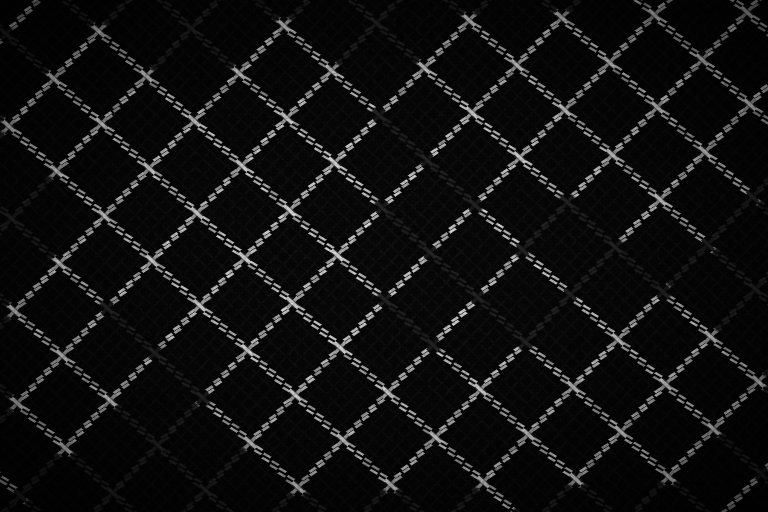
Write a Shadertoy shader that draws this pattern.

```glsl
// A tilted lattice of pale stitched threads on black woven cloth.
// Canvas space is mapped to lattice cells; paired slanted stitches repeat along
// each thread, crosses sit on the knots, and worn spans of thread fade away.

const vec2 KNOT = vec2(0.752, 0.414);         // one knot, in canvas heights
const vec2 STEP_DOWN = vec2(0.0932, -0.0875); // cell edge, falling threads
const vec2 STEP_UP = vec2(-0.0877, -0.0928);  // cell edge, rising threads
const float CELL = 0.128;                     // mean edge length
const float STITCHES = 6.0;                   // stitch slots per cell
const float SLANT = 0.22;                     // stitch tilt against its thread
const vec2 FALL_SIZE = vec2(0.060, 0.018);    // half size of falling stitches
const vec2 RISE_SIZE = vec2(0.056, 0.021);    // half size of rising stitches
const float FALL_GAP = 0.034;                 // half spacing of a stitch pair
const float RISE_GAP = 0.025;
const vec2 CROSS_SIZE = vec2(0.118, 0.026);
const float WORN_LEVEL = 0.17;
const float THREAD_GRAY = 0.84;
const float CLOTH_GRAY = 0.019;
const float MESH_GRAY = 0.042;
const float WEAVE_COUNT = 14.0;
const int FIRST_THREAD = -6;

// Falling threads: start and end of the bright span, then its worn gap.
const vec4 FALL_SPAN[12] = vec4[12](
    vec4(-9, 9, 0, 0), vec4(-1, 3, 0, 0), vec4(-2, 3, 0, 0),
    vec4(-2, 5, 1, 3), vec4(-4, 5, -2, 0), vec4(-4, 5, -1, 2),
    vec4(-6, 4, 0, 1), vec4(-6, 3.5, 0, 0), vec4(-6, 2, 0, 0),
    vec4(-4, 1, -3, -1), vec4(-4, -2, 0, 0), vec4(-3, -2, 0, 0));

// Rising threads: start and end of the bright span.
const vec2 RISE_SPAN[12] = vec2[12](
    vec2(0, 2), vec2(0, 2), vec2(-2, 4), vec2(-2, 5),
    vec2(-4, 5), vec2(-5, 3), vec2(-9, 3), vec2(-9, 3),
    vec2(-9, 2), vec2(-3, 1), vec2(-3, 0), vec2(-3, -1));

float hash(vec2 p) {
    return fract(sin(dot(p, vec2(127.1, 311.7))) * 43758.5453);
}

float noise(vec2 p) {
    vec2 i = floor(p), f = fract(p);
    f = f * f * (3.0 - 2.0 * f);
    return mix(mix(hash(i), hash(i + vec2(1, 0)), f.x),
               mix(hash(i + vec2(0, 1)), hash(i + 1.0), f.x), f.y);
}

float boxMask(vec2 p, vec2 halfSize, float blur) {
    vec2 d = abs(p) - halfSize;
    float dist = length(max(d, 0.0)) + min(max(d.x, d.y), 0.0);
    return 1.0 - smoothstep(-blur, blur, dist);
}

// 1 inside the closed interval, with a short soft margin.
float inside(float x, vec2 span) {
    return smoothstep(span.x - 0.16, span.x - 0.1, x)
         * (1.0 - smoothstep(span.y + 0.1, span.y + 0.16, x));
}

float threadLevel(float along, vec4 span) {
    float gap = span.w > span.z ? inside(along, span.zw) : 0.0;
    return mix(WORN_LEVEL, 1.0, inside(along, span.xy) * (1.0 - gap));
}

int threadIndex(float line) {
    return clamp(int(line) - FIRST_THREAD, 0, 11);
}

// Paired stitches; p.x runs along the thread, p.y across it.
float stitches(vec2 p, vec2 halfSize, float gap, float line, float blur) {
    float slot = round(p.x * STITCHES);
    if (mod(slot, STITCHES) < 0.5) return 0.0;
    float along = p.x - slot / STITCHES, mask = 0.0;
    for (float side = -1.0; side < 2.0; side += 2.0) {
        vec2 id = vec2(slot, line * 3.0 + side);
        float shift = 0.012 * side + 0.016 * (hash(id) - 0.5);
        vec2 local = vec2(along - shift, p.y - side * gap + SLANT * along);
        mask = max(mask, boxMask(local, halfSize, blur) * mix(0.72, 1.0, hash(id + 7.3)));
    }
    return mask;
}

void mainImage(out vec4 fragColor, in vec2 fragCoord) {
    vec2 p = fragCoord / iResolution.y;
    vec2 q = inverse(mat2(STEP_DOWN, STEP_UP)) * (p - KNOT);
    float blur = 0.65 / (iResolution.y * CELL);
    vec2 line = round(q), offset = q - line;

    // Cloth with a fine mesh and a soft vignette
    vec2 meshDist = 0.5 - abs(fract(q * STITCHES) - 0.5);
    vec2 mesh = 1.0 - smoothstep(0.0, 0.16, meshDist);
    vec2 weave = sin(q * WEAVE_COUNT * 6.2832);
    float grain = noise(p * 210.0);
    vec2 center = fragCoord / iResolution.xy - 0.5;
    float light = 1.0 - 1.25 * dot(center, center);
    float cloth = CLOTH_GRAY + 0.006 * weave.x * weave.y + 0.012 * grain;
    cloth += MESH_GRAY * max(mesh.x, mesh.y) * mix(0.3, 1.0, grain);
    float shade = cloth * light * light;

    // Worn spans of the two nearest threads
    float fallLevel = threadLevel(q.x, FALL_SPAN[threadIndex(line.y)]);
    vec2 riseGap = line.x == 1.0 || line.x == 2.0 ? vec2(-3.0, line.x - 3.0) : vec2(0.0);
    float riseLevel = threadLevel(q.y, vec4(RISE_SPAN[threadIndex(line.x)], riseGap));

    // Stitches, then the knot: a dull arm beneath a bright one
    float fiber = THREAD_GRAY * light * mix(0.82, 1.08, noise(p * 320.0));
    float fall = stitches(vec2(q.x, offset.y), FALL_SIZE, FALL_GAP, line.y, blur);
    float rise = stitches(vec2(q.y, offset.x), RISE_SIZE, RISE_GAP, line.x + 40.0, blur);
    shade = mix(shade, fiber * riseLevel, rise);
    shade = mix(shade, fiber * fallLevel, fall);
    float knotLevel = fiber * min(fallLevel, riseLevel);
    shade = mix(shade, 0.78 * knotLevel, boxMask(offset.yx, CROSS_SIZE, blur));
    shade = mix(shade, 0.35 * knotLevel, 0.6 * boxMask(offset, CROSS_SIZE + vec2(-0.03, 0.018), blur));
    shade = mix(shade, knotLevel, boxMask(offset, CROSS_SIZE, blur));

    fragColor = vec4(vec3(clamp(shade, 0.0, 1.0)), 1.0);
}
```
